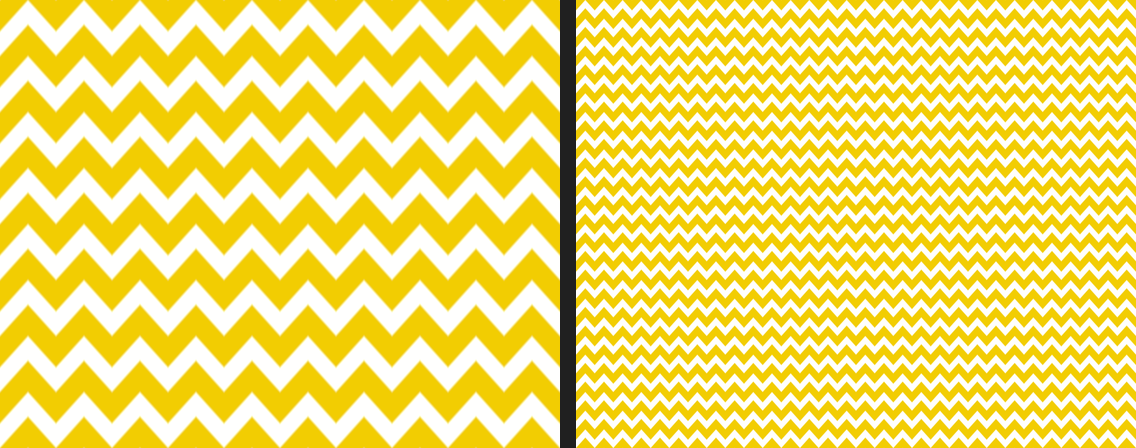
Left: one tile. Right: repeated 3 by 3.
Write a WebGL 2 fragment shader that draws this pattern.

```glsl
#version 300 es
precision highp float;
// Yellow and white chevron stripes: a triangle wave shifts each column
// vertically, then the shifted height is cut into two alternating bands.
// Whole repeat counts on both axes keep the tile seamless.

uniform vec2 u_resolution;
out vec4 outColor;

const vec2  REPEATS      = vec2(10.0, 8.0);  // zigzags across, stripe pairs down
const float AMPLITUDE    = 0.556;            // zigzag height, in vertical periods
const float YELLOW_SHARE = 0.556;            // yellow part of a vertical period
const vec3  YELLOW       = vec3(0.950, 0.804, 0.008);
const vec3  WHITE        = vec3(1.0, 1.0, 0.995);
// Edge half-widths per channel, in canvas heights; the wider blue
// leaves a faint cream fringe on the white side.
const vec3  SOFTNESS     = vec3(0.0024, 0.0024, 0.0040);

// Triangle wave: 1 at whole numbers, 0 halfway between them.
float triangleWave(float x) {
    return abs(2.0 * fract(x) - 1.0);
}

// Signed distance to the yellow band in canvas heights, negative inside.
float chevronDistance(vec2 uv, float aspect) {
    vec2 cell = uv * REPEATS;
    float height = cell.y + AMPLITUDE * triangleWave(cell.x);
    float fromCentre = abs(fract(height - 0.5 * YELLOW_SHARE + 0.5) - 0.5);
    vec2 slope = vec2(2.0 * AMPLITUDE * REPEATS.x / aspect, REPEATS.y);
    return (fromCentre - 0.5 * YELLOW_SHARE) / length(slope);
}

void main() {
    vec2 uv = gl_FragCoord.xy / u_resolution;
    float aspect = u_resolution.x / u_resolution.y;
    float dist = chevronDistance(uv, aspect);

    // Never sharper than the pixel grid, so edges stay smooth at small sizes.
    vec3 halfWidth = max(SOFTNESS, vec3(0.75 / u_resolution.y));
    vec3 whiteness = smoothstep(-halfWidth, halfWidth, vec3(dist));
    outColor = vec4(mix(YELLOW, WHITE, whiteness), 1.0);
}
```
